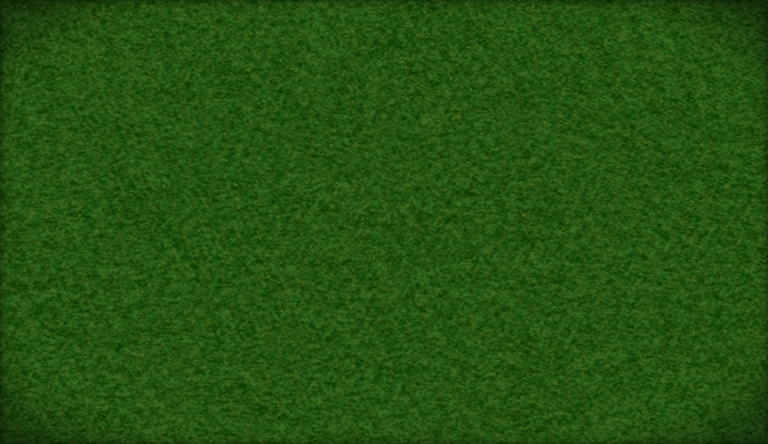
This texture is drawn by a WebGL 2 fragment shader. Its source:

```glsl
#version 300 es
precision highp float;

uniform vec2 u_resolution;
out vec4 fragColor;

#define SHADE vec3(0.088, 0.272, 0.020)
#define LIGHT vec3(0.195, 0.386, 0.104)
#define FLECK_COLOR vec3(0.34, 0.44, 0.10)
#define BLADE_FREQ vec2(150.0, 235.0)
#define TUFT_FREQ vec2(62.0, 118.0)
#define BLADE_TILT 0.45
#define CONTRAST 0.35
#define HUE_SHIFT 0.010
#define FLECK_FREQ 42.0
#define FLECK_SHARE 0.25
#define CORNER_DARK 0.38
#define EDGE_DARK 0.32

float hash(vec2 p) {
    return fract(sin(dot(p, vec2(127.1, 311.7))) * 43758.5453);
}

mat2 rotation(float angle) {
    float c = cos(angle), s = sin(angle);
    return mat2(c, s, -s, c);
}

// Value noise, centred on zero with roughly unit deviation
float noise(vec2 p) {
    vec2 cell = floor(p);
    vec2 f = fract(p);
    f = f * f * (3.0 - 2.0 * f);
    float low = mix(hash(cell), hash(cell + vec2(1.0, 0.0)), f.x);
    float high = mix(hash(cell + vec2(0.0, 1.0)), hash(cell + 1.0), f.x);
    return (mix(low, high, f.y) - 0.5) * 4.67;
}

// Crossed layers of short blades over small tufts and faint patches
float grassTone(vec2 p) {
    float blades = noise(rotation(BLADE_TILT) * p * BLADE_FREQ)
                 + noise(rotation(-BLADE_TILT) * p * BLADE_FREQ + 57.3);
    float tufts = noise(p * TUFT_FREQ + 19.7);
    float patches = noise(p * 11.0 + 83.1);
    return 0.58 * blades + 0.36 * tufts + 0.07 * patches;
}

// Sparse dry tips, one candidate per cell, each turned at random
float flecks(vec2 p) {
    vec2 q = p * FLECK_FREQ;
    vec2 cell = floor(q);
    vec2 center = 0.3 + 0.4 * vec2(hash(cell + 3.1), hash(cell + 7.7));
    vec2 d = rotation(6.2832 * hash(cell + 11.3)) * (fract(q) - center);
    float shape = 1.0 - smoothstep(0.3, 1.0, length(d / vec2(0.28, 0.17)));
    float strength = 0.15 + 0.6 * pow(hash(cell + 23.9), 2.0);
    return shape * strength * step(hash(cell + 31.7), FLECK_SHARE);
}

// Dark corners and a narrow shadow along the border
float vignette(vec2 uv, float aspect) {
    float corner = smoothstep(1.1, 1.44, length(uv * 2.0 - 1.0));
    vec2 border = min(uv, 1.0 - uv) * vec2(aspect, 1.0);
    float edge = exp(-min(border.x, border.y) / 0.009);
    return (1.0 - CORNER_DARK * corner) * (1.0 - EDGE_DARK * edge);
}

void main() {
    vec2 uv = gl_FragCoord.xy / u_resolution;
    float aspect = u_resolution.x / u_resolution.y;
    vec2 p = uv * vec2(aspect, 1.0);

    float tone = clamp(0.53 + CONTRAST * grassTone(p), -0.4, 1.25);
    vec3 color = mix(SHADE, LIGHT, tone);
    color.r += HUE_SHIFT * noise(p * 110.0 + 141.9);
    color = max(color, vec3(0.055, 0.17, 0.012));
    color = mix(color, FLECK_COLOR, flecks(p));
    color *= vignette(uv, aspect);

    fragColor = vec4(color, 1.0);
}
```
